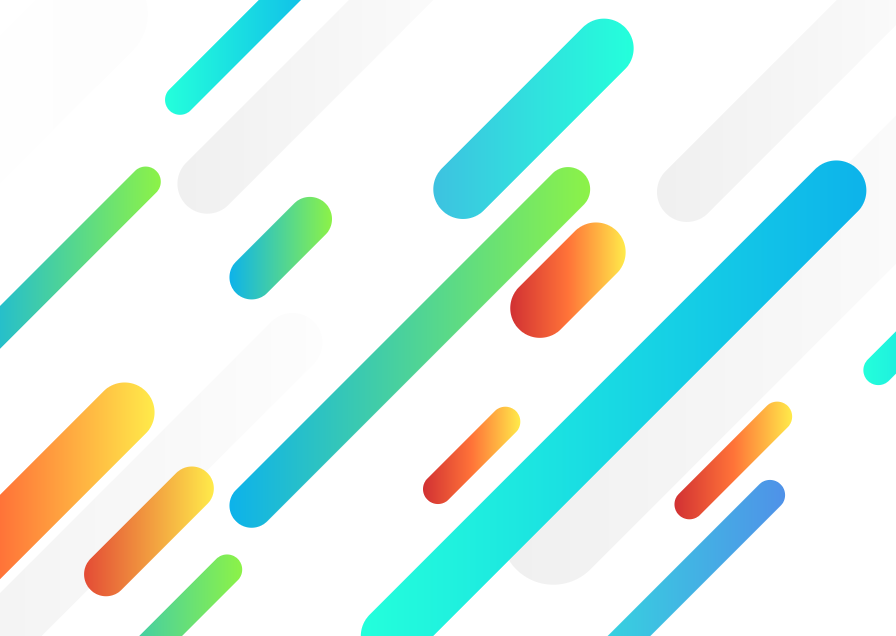
A Shadertoy shader for this background:

```glsl
// Diagonal rounded bars on white: pale grey ones behind, vivid gradients in front.
// Each bar is a 45 degree capsule distance function with a three-stop colour
// ramp running left to right. Lengths are in percent of the canvas height.

#define PAPER     vec3(1.0)
#define TURQUOISE vec3(0.14, 1.00, 0.86)
#define AZURE     vec3(0.05, 0.70, 0.92)
#define SKY       vec3(0.24, 0.76, 0.88)
#define LIME      vec3(0.55, 0.95, 0.28)
#define RED       vec3(0.82, 0.19, 0.20)
#define ORANGE    vec3(1.00, 0.45, 0.22)
#define YELLOW    vec3(1.00, 0.92, 0.29)
#define PERIWINKLE vec3(0.31, 0.57, 0.91)
#define GREY      vec3(0.94)
#define MIST      vec3(0.992)
#define EDGE_SOFTNESS 1.0

struct Ramp { vec3 left, middle, right; };

Ramp blend(vec3 left, vec3 right) {
    return Ramp(left, 0.5 * (left + right), right);
}

vec3 rampColor(Ramp ramp, float t) {
    return t < 0.5 ? mix(ramp.left, ramp.middle, 2.0 * t)
                   : mix(ramp.middle, ramp.right, 2.0 * t - 1.0);
}

// Distance to a capsule rising at 45 degrees from its lower cap centre
float capsule(vec2 p, vec2 low, float run, float radius) {
    vec2 q = p - low;
    float along = clamp(0.5 * (q.x + q.y), 0.0, run);
    return length(q - along) - radius;
}

// bar = lower cap centre (x, y), horizontal run, cap radius
void drawBar(inout vec3 color, vec2 p, vec4 bar, Ramp ramp) {
    float pixel = EDGE_SOFTNESS * 100.0 / iResolution.y;
    float d = capsule(p, bar.xy, bar.z, bar.w);
    float cover = clamp(0.5 - d / pixel, 0.0, 1.0);
    float t = (p.x - bar.x + bar.w) / (bar.z + 2.0 * bar.w);
    color = mix(color, rampColor(ramp, clamp(t, 0.0, 1.0)), cover);
}

void mainImage(out vec4 fragColor, in vec2 fragCoord) {
    vec2 p = 100.0 * fragCoord / iResolution.y;
    vec3 color = PAPER;

    // Pale bars in the back
    vec4 pale[4] = vec4[4](
        vec4(32.6, 71.1, 40.0, 4.7),
        vec4(87.0, 16.3, 64.0, 8.24),
        vec4(108.0, 69.8, 40.0, 4.7),
        vec4(-18.0, -17.9, 64.0, 4.7));
    for (int i = 0; i < pale.length(); i++)
        drawBar(color, p, pale[i], blend(GREY, MIST));
    drawBar(color, p, vec4(-25.0, 57.8, 40.0, 8.24), blend(PAPER, MIST));

    // Turquoise to azure
    vec4 aqua[3] = vec4[3](
        vec4(28.3, 84.3, 22.0, 2.35),
        vec4(138.1, 41.8, 22.0, 2.35),
        vec4(61.45, 0.0, 70.05, 4.72));
    for (int i = 0; i < aqua.length(); i++)
        drawBar(color, p, aqua[i], blend(TURQUOISE, AZURE));

    // Azure to lime
    vec4 leaf[4] = vec4[4](
        vec4(-3.8, 44.73, 26.7, 2.38),
        vec4(39.56, 56.4, 9.16, 3.48),
        vec4(39.56, 20.5, 49.75, 3.48),
        vec4(11.2, -14.06, 24.5, 2.38));
    for (int i = 0; i < leaf.length(); i++)
        drawBar(color, p, leaf[i], blend(AZURE, LIME));

    // Red through orange to yellow
    vec4 fire[4] = vec4[4](
        vec4(84.9, 51.55, 8.8, 4.67),
        vec4(68.86, 23.1, 10.6, 2.35),
        vec4(108.4, 20.7, 13.8, 2.35),
        vec4(-19.6, -4.04, 39.2, 4.7));
    for (int i = 0; i < fire.length(); i++)
        drawBar(color, p, fire[i], Ramp(RED, ORANGE, YELLOW));

    // Single accents with their own ramps
    drawBar(color, p, vec4(72.8, 70.24, 22.16, 4.67), blend(SKY, TURQUOISE));
    drawBar(color, p, vec4(94.06, -4.84, 27.0, 2.38), blend(mix(SKY, TURQUOISE, 0.4), PERIWINKLE));
    drawBar(color, p, vec4(16.67, 9.7, 13.5, 3.45), blend(mix(RED, ORANGE, 0.4), YELLOW));

    fragColor = vec4(color, 1.0);
}
```
